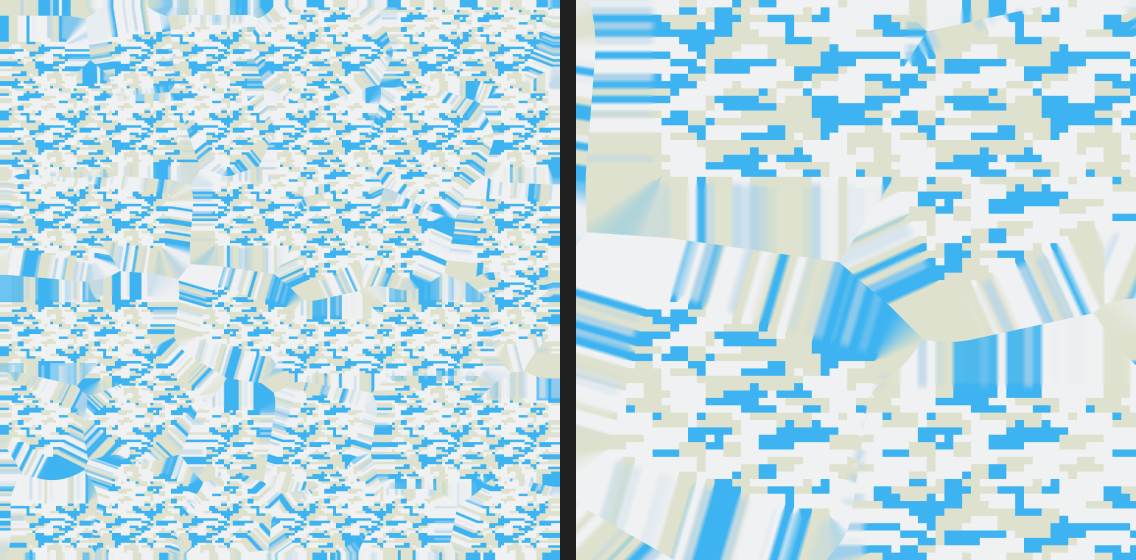
Left: the whole. Right: its middle third, enlarged.
This pattern is drawn by a Shadertoy shader. Its source:

```glsl
// Patches of blocky three-colour camouflage scattered over the canvas.
// Gaps are filled by projecting each point onto the nearest patch outline,
// which drags the edge blocks outward into bands, fans and flat wedges.

const vec3 WHITE = vec3(0.940, 0.944, 0.950);
const vec3 BEIGE = vec3(0.866, 0.882, 0.803);
const vec3 BLUE  = vec3(0.240, 0.705, 0.945);
const vec3 PALE  = vec3(0.730, 0.840, 0.910);
const vec2 BLOCKS = vec2(190.0, 228.0);   // camouflage blocks per canvas side
const vec2 TILE = vec2(26.0, 32.0);       // blocks before the motif repeats

vec3 hash3(vec2 p) {
    vec3 h = fract(p.xyx * vec3(0.1031, 0.1030, 0.0973));
    h += dot(h, h.yxz + 33.33);
    return fract((h.xxy + h.yzz) * h.zyx);
}

// Colour of one block: cellular noise with ragged, flattened cells.
vec3 blockColor(vec2 block, float dragged) {
    vec3 ragged = hash3(mod(block, TILE) + 71.0);
    vec2 p = mod(block, TILE) / vec2(2.9, 1.55) + 0.4 * (ragged.xy - 0.5);
    vec2 home = floor(p);
    float nearest = 1e5, pick = 0.0;
    for (int y = -1; y <= 1; y++)
    for (int x = -1; x <= 1; x++) {
        vec2 cell = home + vec2(x, y);
        vec3 h = hash3(cell + 17.0);
        vec2 d = cell + h.xy - p;
        float dist = dot(d, d);
        if (dist < nearest) { nearest = dist; pick = h.z; }
    }
    vec3 color = pick < 0.41 ? WHITE : pick < 0.72 ? BEIGE : BLUE;
    // Some dragged bands are washed out.
    float wash = smoothstep(0.7, 1.0, hash3(block + 29.0).z);
    return mix(color, PALE, dragged * wash * 0.9);
}

// Block grid whose borders are blended over a width given in blocks.
vec3 camouflage(vec2 p, vec2 blur, float dragged) {
    vec2 g = p * BLOCKS - 0.5;
    vec2 c = floor(g);
    vec2 w = clamp((g - c - 0.5) / blur + 0.5, 0.0, 1.0);
    vec3 low  = mix(blockColor(c, dragged),
                    blockColor(c + vec2(1, 0), dragged), w.x);
    vec3 high = mix(blockColor(c + vec2(0, 1), dragged),
                    blockColor(c + vec2(1, 1), dragged), w.x);
    return mix(low, high, w.y);
}

// Closest point to p on a rounded, turned box belonging to a layout cell.
vec2 closestOnPatch(vec2 p, vec2 cell) {
    vec3 a = hash3(cell + 5.0), b = hash3(cell + 43.0);
    vec2 center = cell + 0.5 + 0.5 * (a.xy - 0.5);
    vec2 halfSize = mix(vec2(0.27), vec2(0.55), b.xy);
    float turn = a.z < 0.5 ? 0.0 : (b.z - 0.5) * 1.7;
    float radius = 0.08 * fract(b.z * 7.0);
    mat2 rot = mat2(cos(turn), sin(turn), -sin(turn), cos(turn));
    vec2 local = (p - center) * rot;
    vec2 core = clamp(local, radius - halfSize, halfSize - radius);
    vec2 away = local - core;
    core += away * min(1.0, radius / max(length(away), 1e-5));
    return center + rot * core;
}

void mainImage(out vec4 fragColor, in vec2 fragCoord) {
    float side = min(iResolution.x, iResolution.y);
    float pixel = 1.0 / side;
    const float LAYOUT = 6.0;             // patch cells per canvas side

    // A narrow frame repeats the outermost points as straight bands.
    vec2 canvas = iResolution.xy / side;
    vec2 uv = clamp(fragCoord / side, vec2(0.012), canvas - 0.012);
    vec2 p = uv * LAYOUT;

    // Two nearest patches, so that the seam between them can be smoothed.
    float d1 = 1e5, d2 = 1e5;
    vec2 q1 = p, q2 = p;
    for (int y = -2; y <= 2; y++)
    for (int x = -2; x <= 2; x++) {
        vec2 q = closestOnPatch(p, floor(p) + vec2(x, y));
        float d = distance(p, q);
        if (d < d1) { d2 = d1; q2 = q1; d1 = d; q1 = q; }
        else if (d < d2) { d2 = d; q2 = q; }
    }

    // Blocks stay crisp inside patches; dragged bands are a little softer.
    float dragged = smoothstep(0.0, 0.04, d1);
    vec2 crisp = min(BLOCKS * pixel, vec2(1.0));
    vec2 blur = mix(crisp, max(crisp, vec2(0.5)), dragged);
    vec3 color = camouflage(q1 / LAYOUT, blur, dragged);
    float seam = clamp(0.5 - 0.5 * (d2 - d1) / (LAYOUT * pixel), 0.0, 0.5);
    if (seam > 0.0)
        color = mix(color, camouflage(q2 / LAYOUT, blur, dragged), seam);

    fragColor = vec4(color, 1.0);
}
```
